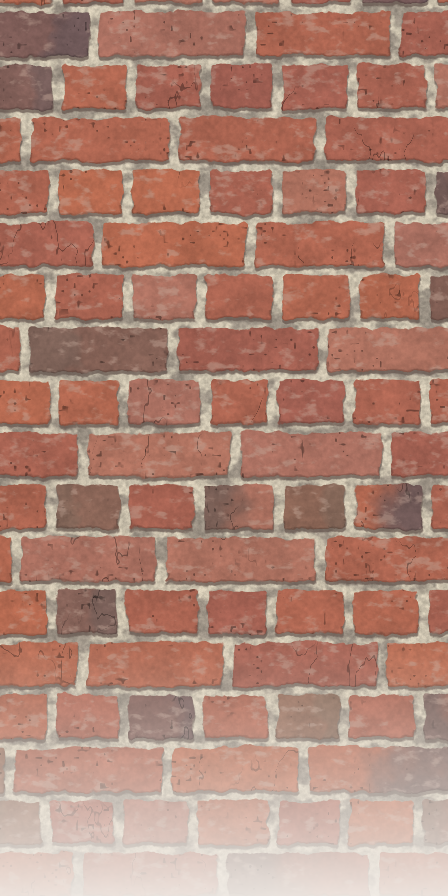
A Shadertoy shader for this texture:

```glsl
// Weathered brick wall: long stretcher courses alternate with short header courses.
// Each brick is a rounded box with noisy edges and a hashed fired colour; rough
// mortar is shaded below the bricks, and pale haze rises from the foot of the wall.
#define COURSE 0.1172        // height of a course, in canvas widths
#define STRETCHER 0.331      // length of a long brick with its joint
#define HEADER 0.1667        // length of a short brick with its joint
#define JOINT vec2(0.024, 0.020)
#define JITTER 0.10          // shift of upright joints, relative to brick length
#define ROUGHNESS 0.016      // wear of the brick edges
#define DARK_SHARE 0.15      // share of overfired bricks
#define HAZE_HEIGHT 0.31     // part of the canvas height covered by haze
#define HAZE_COLOR vec3(0.95, 0.93, 0.91)

float hash(vec2 p) {
    vec3 q = fract(vec3(p.xyx) * 0.1031);
    q += dot(q, q.yzx + 33.33);
    return fract((q.x + q.y) * q.z);
}

float noise(vec2 p) {
    vec2 i = floor(p), f = fract(p);
    f = f * f * (3.0 - 2.0 * f);
    return mix(mix(hash(i), hash(i + vec2(1, 0)), f.x),
               mix(hash(i + vec2(0, 1)), hash(i + vec2(1, 1)), f.x), f.y);
}

float fbm(vec2 p) {
    float sum = 0.0, gain = 0.5;
    for (int i = 0; i < 4; i++) {
        sum += gain * noise(p);
        p = mat2(1.6, 1.2, -1.2, 1.6) * p + 7.3;
        gain *= 0.5;
    }
    return sum / 0.9375;
}

// Position of an upright joint, counted in brick lengths
float jointAt(float k, float row) {
    return k + JITTER * (hash(vec2(k + 20.0, row + 5.0)) - 0.5);
}

// Signed distance to the nearest brick; also its id and position within it (-1..1)
float brickDistance(vec2 p, out vec2 id, out vec2 local) {
    p += 0.006 * (vec2(noise(p * 9.0), noise(p * 9.0 + 40.0)) - 0.5);
    float y = p.y / COURSE + 0.09;
    float row = floor(y);
    bool isHeader = mod(row, 2.0) > 0.5;
    float pitch = isHeader ? HEADER : STRETCHER;
    float shift = isHeader ? 0.105 + 0.011 * p.y
                : mod(row, 4.0) < 1.0 ? 0.175 + 0.027 * p.y : 0.025 + 0.017 * p.y;
    float x = (p.x - shift) / pitch;
    float k = floor(x);
    if (x < jointAt(k, row)) k -= 1.0;
    else if (x > jointAt(k + 1.0, row)) k += 1.0;
    float left = jointAt(k, row), right = jointAt(k + 1.0, row);

    vec2 offset = vec2((x - 0.5 * (left + right)) * pitch, (y - row - 0.5) * COURSE);
    vec2 halfSize = 0.5 * (vec2((right - left) * pitch, COURSE) - JOINT);
    id = vec2(k + 20.0, row);
    local = offset / halfSize;
    vec2 q = abs(offset) - halfSize + 0.005;
    float box = length(max(q, 0.0)) + min(max(q.x, q.y), 0.0) - 0.005;
    return box + ROUGHNESS * (fbm(p * 42.0) - 0.5);
}

vec3 brickColor(vec2 p, vec2 id, vec2 local, float d) {
    float tone = hash(id + 3.7), kind = hash(id + 61.3);
    vec3 color = mix(vec3(0.62, 0.37, 0.32), vec3(0.70, 0.41, 0.31), tone);
    color = mix(color, vec3(0.67, 0.47, 0.41), 0.6 * step(0.78, hash(id + 17.1)));

    // Overfired bricks: brown or violet, some only at one end
    vec3 burnt = mix(vec3(0.53, 0.41, 0.34), vec3(0.41, 0.33, 0.34), hash(id + 29.0));
    float side = sign(tone - 0.5) * local.x + 1.4 * (fbm(p * 14.0) - 0.5);
    float cover = max(smoothstep(-0.5, 0.7, side), step(0.4, hash(id + 8.0)) * 0.8);
    color = mix(color, burnt, cover * step(kind, DARK_SHARE));

    // Blotches, grain, lime scuffs, sparse pits and fine cracks
    float blotch = fbm(p * vec2(16.0, 24.0) + id * 3.0);
    color *= 0.82 + 0.20 * blotch + 0.18 * fbm(p * 120.0);
    float scuff = smoothstep(0.56, 0.80, fbm(p * vec2(36.0, 60.0) + 90.0));
    color = mix(color, vec3(0.76, 0.65, 0.59), 0.45 * scuff);
    float pit = smoothstep(0.80, 0.95, noise(p * 120.0 + 13.0)) * smoothstep(0.5, 0.7, noise(p * 21.0));
    color *= 1.0 - 0.35 * pit;
    float crack = abs(fbm(p * vec2(17.0, 8.0) + id * 5.0) - 0.5);
    float cracked = step(0.65, hash(id + 44.0)) * smoothstep(0.5, 0.7, noise(p * 12.0));
    color *= 1.0 - 0.3 * cracked * (1.0 - smoothstep(0.003, 0.012, crack));

    // Worn rim, darker along the lower edge
    float rim = smoothstep(-0.006, 0.0, d);
    return color * (1.0 - rim * (local.y < -0.6 ? 0.22 : 0.02));
}

vec3 mortarColor(vec2 p, float shade) {
    float patches = smoothstep(0.42, 0.66, fbm(p * vec2(22.0, 34.0) + 5.0));
    vec3 color = mix(vec3(0.80, 0.76, 0.68), vec3(0.60, 0.56, 0.51), patches);
    color *= 0.82 + 0.36 * fbm(p * 130.0);
    return mix(color, vec3(0.40, 0.34, 0.31), 0.75 * shade);
}

void mainImage(out vec4 fragColor, in vec2 fragCoord) {
    vec2 uv = fragCoord / iResolution.xy;
    vec2 p = uv * vec2(1.0, 2.0);
    float blur = max(0.7 / iResolution.x, 0.0012);

    vec2 id, local, otherId, otherLocal;
    float d = brickDistance(p, id, local);
    float above = brickDistance(p + vec2(-0.001, 0.007), otherId, otherLocal);
    float shade = 1.0 - smoothstep(-0.002, 0.003, above);

    vec3 color = mix(brickColor(p, id, local, d), mortarColor(p, shade),
                     smoothstep(-blur, blur, d));

    // Haze thickens toward the bottom edge
    float haze = 0.92 * pow(clamp(1.0 - uv.y / HAZE_HEIGHT, 0.0, 1.0), 1.3);
    fragColor = vec4(mix(color, HAZE_COLOR, haze), 1.0);
}
```
